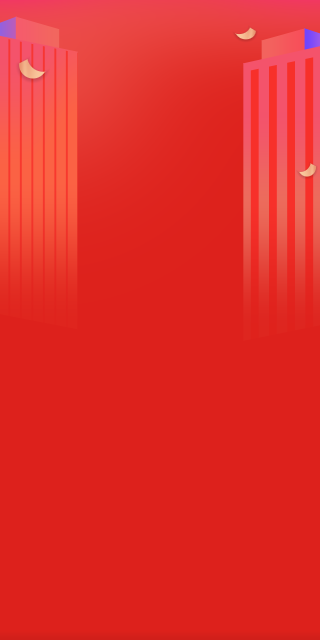
A WebGL 1 fragment shader for this background:

```glsl
precision highp float;
// Red festive backdrop: two fading striped towers, a warm top glow and curled paper flakes.

uniform vec2 u_resolution;

#define CANVAS vec2(3.84, 7.68)
#define BASE_RED vec3(0.867, 0.130, 0.108)
#define GLOW_CORAL vec3(0.930, 0.330, 0.300)
#define GLOW_PINK vec3(0.950, 0.210, 0.400)
#define FACE_PINK vec3(0.955, 0.325, 0.420)
#define STRIPE_RED vec3(0.970, 0.190, 0.165)
#define ROOF_CORAL vec3(0.950, 0.400, 0.370)
#define PAPER_LIGHT vec3(0.975, 0.780, 0.610)
#define PAPER_DARK vec3(0.910, 0.570, 0.430)

float pixelSize;

// Antialiased coverage of a signed distance.
float fill(float d) {
  return clamp(0.5 - d / pixelSize, 0.0, 1.0);
}

// Upright panel: x range, then top and bottom heights at its left and right ends.
float panel(vec2 p, vec2 span, vec2 top, vec2 bottom) {
  float t = (p.x - span.x) / (span.y - span.x);
  float dx = max(span.x - p.x, p.x - span.y);
  float dy = max(mix(top.x, top.y, t) - p.y, p.y - mix(bottom.x, bottom.y, t));
  return fill(max(dx, dy));
}

// Evenly spaced vertical bars, the first one centred on start.
float bars(float x, float start, float spacing, float width) {
  float offset = mod(x - start + 0.5 * spacing, spacing) - 0.5 * spacing;
  return fill(abs(offset) - 0.5 * width);
}

// Backdrop with a pink top edge and a broad glow at the left.
vec3 backdrop(vec2 p) {
  vec2 side = (p - vec2(0.55, 0.75)) / vec2(1.35, 1.35);
  float sideGlow = 0.75 * exp(-dot(side, side));
  float topGlow = 0.72 * exp(-p.y * p.y / 0.55);
  vec3 color = mix(BASE_RED, GLOW_CORAL, 1.0 - (1.0 - sideGlow) * (1.0 - topGlow));
  float corners = mix(0.4, 0.9, smoothstep(0.3, 1.9, abs(p.x - 1.92)));
  color = mix(color, GLOW_PINK, corners * exp(-p.y / 0.22));
  return color * (1.0 - 0.06 * smoothstep(7.55, 7.68, p.y));
}

vec3 leftTower(vec3 color, vec2 p) {
  // Roof block
  vec3 violet = mix(vec3(0.57, 0.38, 0.88), vec3(0.74, 0.36, 0.72), p.x / 0.19);
  color = mix(color, violet, panel(p, vec2(-0.1, 0.195), vec2(0.31, 0.2), vec2(0.5)));
  vec3 roof = mix(vec3(0.96, 0.36, 0.42), ROOF_CORAL, smoothstep(0.2, 0.7, p.x));
  color = mix(color, roof, panel(p, vec2(0.19, 0.71), vec2(0.2, 0.35), vec2(0.5, 0.6)));

  // Facade
  float warmth = smoothstep(0.6, 2.1, p.y + 0.6 * smoothstep(0.3, 0.95, p.x));
  vec3 face = mix(FACE_PINK, vec3(0.985, 0.385, 0.265), warmth);
  float stripe = bars(p.x, 0.112, 0.138, 0.023) * step(0.04, p.x);
  stripe *= fill(0.45 + 0.2 * p.x - p.y);
  face = mix(face, STRIPE_RED, 0.85 * stripe);
  float opacity = 1.0 - 0.94 * smoothstep(2.1, 3.85, p.y);
  float shape = panel(p, vec2(0.0, 0.93), vec2(0.43, 0.62), vec2(3.77, 3.95));
  return mix(color, face, shape * opacity);
}

vec3 rightTower(vec3 color, vec2 p) {
  // Roof block
  vec3 roof = mix(vec3(0.95, 0.39, 0.37), vec3(0.97, 0.31, 0.35), smoothstep(3.14, 3.66, p.x));
  color = mix(color, roof, panel(p, vec2(3.14, 3.66), vec2(0.485, 0.34), vec2(0.75, 0.65)));
  vec3 violet = mix(vec3(0.44, 0.27, 1.0), vec3(0.64, 0.36, 0.90), smoothstep(3.66, 3.9, p.x));
  color = mix(color, violet, panel(p, vec2(3.655, 3.9), vec2(0.34, 0.42), vec2(0.63)));

  // Facade
  float warmth = smoothstep(1.3, 2.55, p.y);
  vec3 face = mix(FACE_PINK, vec3(0.925, 0.425, 0.360), warmth);
  float stripe = bars(p.x, 3.057, 0.218, 0.094);
  stripe *= fill(0.845 - 0.21 * (p.x - 3.01) - p.y);
  face = mix(face, STRIPE_RED, stripe);
  float opacity = 1.0 - 0.94 * smoothstep(2.3, 3.95, p.y);
  float shape = panel(p, vec2(2.92, 3.86), vec2(0.76, 0.55), vec2(4.09, 3.9));
  return mix(color, face, shape * opacity);
}

// Curled strip: a disc with a round bite and one straight cut end.
float flakeDistance(vec2 q) {
  float disc = length(q) - 0.167;
  float bite = 0.194 - length(q - vec2(0.123, -0.108));
  float cut = dot(q - vec2(-0.166, -0.015), vec2(-0.447, -0.894));
  return max(max(disc, bite), cut);
}

// Scale is (horizontal, vertical); a negative horizontal scale mirrors the flake.
vec3 flake(vec3 color, vec2 p, vec2 center, vec2 scale, float angle) {
  float c = cos(angle), s = sin(angle);
  vec2 q = mat2(c, -s, s, c) * (p - center) / scale;
  float shadow = 1.0 - smoothstep(-0.02, 0.05, flakeDistance(q - vec2(0.0, 0.02)));
  color *= 1.0 - 0.15 * shadow;
  float shade = smoothstep(-0.16, 0.12, q.x + 0.25 * q.y);
  float crease = 0.5 * exp(-pow((q.x + 0.1) / 0.035, 2.0));
  vec3 paper = mix(PAPER_DARK, PAPER_LIGHT, clamp(shade + crease, 0.0, 1.0));
  return mix(color, paper, fill(flakeDistance(q) * abs(scale.y)));
}

void main() {
  // Canvas units, measured downward from the top left corner.
  vec2 uv = gl_FragCoord.xy / u_resolution;
  vec2 p = vec2(uv.x, 1.0 - uv.y) * CANVAS;
  pixelSize = CANVAS.x / u_resolution.x;

  vec3 color = backdrop(p);
  color = leftTower(color, p);
  color = rightTower(color, p);
  color = flake(color, p, vec2(0.396, 0.775), vec2(1.0), 0.0);
  color = flake(color, p, vec2(2.945, 0.365), vec2(-0.75, 0.64), 0.13);
  color = flake(color, p, vec2(3.684, 2.005), vec2(-0.65, 0.68), 0.0);
  gl_FragColor = vec4(color, 1.0);
}
```
